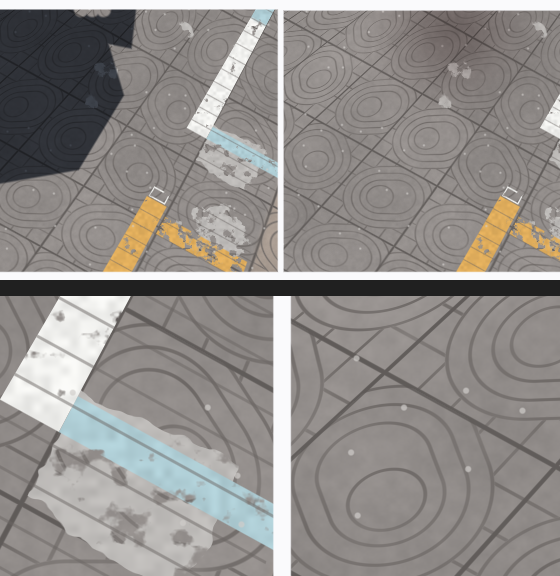
Top, the full canvas; bottom, a detail of the centre.
A WebGL 1 fragment shader for this texture:

```glsl
precision highp float;
uniform vec2 u_resolution;

const vec3 PAPER = vec3(0.98, 0.98, 0.99);
const vec3 STONE = vec3(0.58, 0.56, 0.55);
const vec3 GROOVE = vec3(0.42, 0.40, 0.39);
const vec3 WARM_STONE = vec3(0.66, 0.61, 0.57);
const vec3 CHALK = vec3(0.74, 0.73, 0.72);
const vec3 WHITE_PAINT = vec3(0.94, 0.94, 0.93);
const vec3 YELLOW_PAINT = vec3(0.88, 0.68, 0.36);
const vec3 BLUE_PAINT = vec3(0.68, 0.80, 0.83);
const vec3 SHADE = vec3(0.32, 0.35, 0.40);
const vec2 SLAB = vec2(0.41, 0.30);
const vec2 JOINT = vec2(0.06, 0.50);

float hash(vec2 p) {
  return fract(sin(dot(p, vec2(127.1, 311.7))) * 43758.5453);
}

float noise(vec2 p) {
  vec2 i = floor(p), f = fract(p);
  f = f * f * (3.0 - 2.0 * f);
  return mix(mix(hash(i), hash(i + vec2(1.0, 0.0)), f.x),
             mix(hash(i + vec2(0.0, 1.0)), hash(i + 1.0), f.x), f.y);
}

float fbm(vec2 p) {
  float sum = 0.0, gain = 0.53;
  for (int i = 0; i < 4; i++) {
    sum += gain * noise(p);
    p = p * 2.03 + 17.0;
    gain *= 0.5;
  }
  return sum;
}

float fill(float d, float soft) { return smoothstep(-soft, soft, -d); }

float stroke(float d, float halfWidth, float soft) {
  return fill(abs(d) - halfWidth, soft);
}

float box(vec2 p, vec2 lo, vec2 hi) {
  vec2 d = max(lo - p, p - hi);
  return max(d.x, d.y);
}

float capsule(vec2 p, vec2 tip) {
  return length(p - tip * clamp(dot(p, tip) / dot(tip, tip), 0.0, 1.0));
}

// Skewed ground axes whose first family of lines fans out
vec2 groundAxes(vec2 p) {
  return vec2((p.x - 0.74 * p.y) / (1.0 - 0.45 * p.y), p.y + 0.55 * p.x);
}

// Grooves of one slab: nested loops, with small squares outside them
float slabGrooves(vec2 cell, vec2 id, float soft) {
  float side = hash(id + 3.0) < 0.5 ? -1.0 : 1.0;
  float loopDist = capsule(cell, vec2(0.16 * side, 0.10));
  float grooves = stroke(length(cell) - 0.16, 0.008, soft);
  for (int i = 0; i < 3; i++) {
    grooves = max(grooves, stroke(loopDist - 0.24 - 0.10 * float(i), 0.008, soft));
  }
  vec2 grid = abs(fract(cell * 5.0) - 0.5) / 5.0;
  float squares = stroke(min(grid.x, grid.y), 0.008, soft);
  return max(grooves, squares * smoothstep(0.42, 0.46, loopDist));
}

vec3 pavement(vec2 p, vec2 g, float px) {
  vec2 s = (g - JOINT) / SLAB;
  vec2 id = floor(s), cell = fract(s) - 0.5;
  float soft = px * 3.5;
  float grain = fbm(p * 70.0);
  vec3 col = mix(STONE, WARM_STONE, smoothstep(0.86, 0.90, g.x));
  col *= 0.90 + 0.12 * fbm(p * 6.0) + 0.10 * (grain - 0.5) + 0.06 * hash(id);
  float worn = 0.45 + 0.5 * noise(p * 18.0);
  col = mix(col, GROOVE, slabGrooves(cell, id, soft) * worn);
  vec2 edge = 0.5 - abs(cell);
  return mix(col, GROOVE * 0.85, 0.8 * stroke(min(edge.x, edge.y), 0.011, soft));
}

vec3 addPaint(vec3 ground, vec3 paint, float d, float wear, vec2 p, float px) {
  float chips = smoothstep(wear - 0.08, wear + 0.08, fbm(p * 42.0));
  return mix(ground, paint * (0.95 + 0.1 * noise(p * 90.0)), fill(d, px) * chips);
}

vec3 paintMarks(vec3 col, vec2 p, vec2 g, float px) {
  // Chalky worn patches
  float ragged = 0.06 * (fbm(p * 16.0) - 0.5);
  col = addPaint(col, CHALK, box(g, vec2(0.46, 0.80), vec2(0.76, 0.98)) + ragged, 0.36, p, px);
  col = addPaint(col, CHALK, length((p - vec2(0.78, 0.17)) * vec2(0.8, 1.0)) - 0.09 + ragged * 2.0, 0.42, p, px);
  for (int i = 0; i < 3; i++) {
    float k = float(i);
    vec2 c = vec2(0.385, 0.75) + k * vec2(-0.06, -0.11) + step(1.5, k) * vec2(0.40, 0.37);
    col = addPaint(col, CHALK, length(p - c) - 0.042 + 0.012 * k + ragged, 0.44, p, px);
  }
  // Painted stripes, crossed by the slab grid
  col = addPaint(col, YELLOW_PAINT, box(g, vec2(0.35, -1.0), vec2(0.455, 0.59)), 0.20, p, px);
  col = addPaint(col, YELLOW_PAINT, box(g, vec2(0.47, 0.47), vec2(0.86, 0.55)), 0.43, p, px);
  col = addPaint(col, BLUE_PAINT, box(g, vec2(0.47, 0.91), vec2(1.4, 0.965)), 0.28, p, px);
  vec3 barColor = mix(WHITE_PAINT, BLUE_PAINT, smoothstep(1.42, 1.44, g.y));
  col = addPaint(col, barColor, box(g, vec2(0.35, 0.91), vec2(0.47, 2.0)), 0.22, p, px);
  float frame = box(g, vec2(0.36, 0.595), vec2(0.44, 0.635));
  col = addPaint(col, WHITE_PAINT, abs(frame) - 0.003, 0.34, p, px);
  vec2 rung = abs(fract((g - JOINT) / SLAB * 5.0) - 0.5) * SLAB / 5.0;
  float stripes = fill(box(g, vec2(0.35, -1.0), vec2(0.86, 2.0)), px);
  col = mix(col, GROOVE, 0.5 * stripes * stroke(rung.y, 0.002, px));
  // Pale flecks
  vec2 id = floor(p * 14.0);
  vec2 off = fract(p * 14.0) - 0.2 - 0.6 * vec2(hash(id), hash(id + 5.0));
  float fleck = fill(length(off) - 0.05, px * 14.0) * step(0.72, hash(id + 9.0));
  return mix(col, CHALK * 1.1, 0.7 * fleck);
}

// Angular cast shadow with a scalloped top
float shadowDist(vec2 p) {
  float body = max(0.344 + 0.174 * p.x - p.y, p.x - 0.281 - 0.607 * (p.y - 0.393));
  body = max(body, p.x - 0.443 + 0.30 * (p.y - 0.66));
  float flap = max(0.92 - 0.2 * p.x - p.y, p.x - 0.47 - 0.12 * (p.y - 0.83));
  float d = min(body, flap);
  for (int i = 0; i < 3; i++) {
    d = max(d, 0.026 - length(p - vec2(0.29 + 0.04 * float(i), 0.965)));
  }
  return d;
}

void main() {
  vec2 p = gl_FragCoord.xy / u_resolution.y;
  float px = 1.0 / u_resolution.y;
  float isRight = step(1.0, p.x);
  vec2 q = p - vec2(1.262 * isRight, 0.0);
  vec2 g = groundAxes(q);
  vec3 col = paintMarks(pavement(q, g, px), q, g, px);
  // Hard shadow on the left, soft smudges on the right
  vec3 shaded = col * mix(vec3(1.0), SHADE, fill(shadowDist(q), px * 1.5));
  float smudge = exp(-22.0 * dot(q - vec2(0.36, 0.90), q - vec2(0.36, 0.90)));
  float glow = exp(-40.0 * dot(q - vec2(0.09, 0.88), q - vec2(0.09, 0.88)));
  vec3 cleared = col * (1.0 - smudge * vec3(0.22, 0.26, 0.26) + 0.08 * glow);
  col = mix(shaded, cleared, isRight);
  float panels = min(box(p, vec2(-1.0, 0.029), vec2(0.992, 0.966)),
                     box(p, vec2(1.013, 0.029), vec2(3.0, 0.962)));
  gl_FragColor = vec4(mix(PAPER, col, fill(panels, px)), 1.0);
}
```
